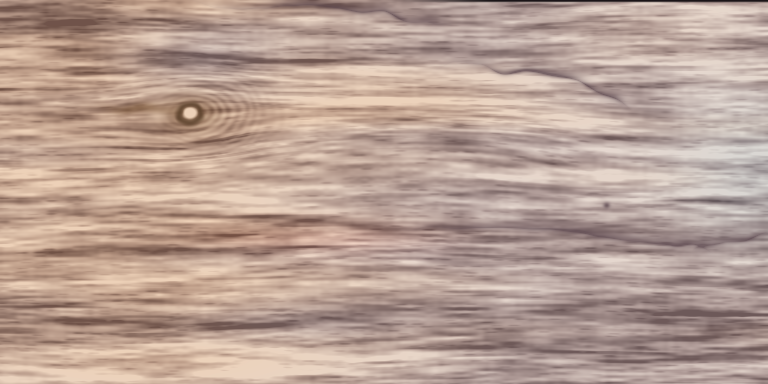
Write a Shadertoy shader that draws this texture.

```glsl
const vec3 COOL_DARK = vec3(.43, .35, .35);
const vec3 COOL_MID = vec3(.69, .61, .595);
const vec3 COOL_LIGHT = vec3(.90, .845, .81);
const vec3 WARM_DARK = vec3(.44, .32, .27);
const vec3 WARM_MID = vec3(.73, .60, .52);
const vec3 WARM_LIGHT = vec3(.93, .82, .72);
const vec3 AMBER = vec3(.48, .34, .22);
const vec3 VEIN_COLOR = vec3(.35, .27, .30);

float hash(vec2 p) {
    return fract(sin(dot(p, vec2(127.1, 311.7))) * 43758.55);
}

float noise(vec2 p) {
    vec2 i = floor(p), f = fract(p);
    f = f * f * (3. - 2. * f);
    float low = mix(hash(i), hash(i + vec2(1, 0)), f.x);
    float high = mix(hash(i + vec2(0, 1)), hash(i + vec2(1, 1)), f.x);
    return mix(low, high, f.y);
}

// Stretched octaves, finer and shorter with each step
float fibres(vec2 p) {
    float sum = 0., weight = .3;
    vec2 freq = vec2(2.2, 32.);
    for (int i = 0; i < 4; i++) {
        sum += weight * (noise(p * freq + float(i) * 17.3) - .5);
        freq *= vec2(1.9, 1.6);
        weight *= 1.08;
    }
    return sum;
}

// Thin dark lines that gather in patches
float darkLines(vec2 p, vec2 freq) {
    float line = smoothstep(.58, .92, noise(p * freq));
    return line * smoothstep(.2, .8, noise(p * vec2(2.5, 14.) + 8.));
}

// One short dash of random strength per cell
float pores(vec2 p, vec2 cells) {
    vec2 g = p * cells;
    g.x += hash(vec2(floor(g.y), 3.)) * 9.;
    vec2 id = floor(g);
    vec2 d = abs(fract(g) - vec2(.5, .4 + .2 * hash(id + 5.)));
    float dash = smoothstep(.5, .1, d.x) * smoothstep(.4, .1, d.y);
    return dash * smoothstep(.55, 1., hash(id));
}

float blob(vec2 p, vec2 center, vec2 size) {
    vec2 q = (p - center) / size;
    return exp(-dot(q, q));
}

// Thin line from a to b that droops near its end, with a soft upper shadow
float vein(vec2 p, vec2 a, vec2 b, float droop, float width) {
    float t = clamp((p.x - a.x) / (b.x - a.x), 0., 1.);
    float slope = (b.y - a.y - 5. * droop * pow(t, 4.)) / (b.x - a.x);
    float d = p.y - mix(a.y, b.y, t) + droop * pow(t, 5.);
    d /= sqrt(1. + slope * slope);
    float line = exp(-abs(d) / (d > 0. ? width * 2.5 : width));
    return line * smoothstep(0., .5, t) * smoothstep(1., .9, t);
}

vec3 ramp(vec3 dark, vec3 mid, vec3 light, float t) {
    return t < .5 ? mix(dark, mid, t * 2.) : mix(mid, light, t * 2. - 1.);
}

// Broad light and dark bands of the plank
float bands(vec2 p) {
    float t = .65;
    t -= .32 * blob(p, vec2(1., .17), vec2(.9, .04));
    t -= .22 * blob(p, vec2(1.7, .08), vec2(.5, .05));
    t -= .18 * blob(p, vec2(.1, .14), vec2(.4, .035));
    t -= .24 * blob(p, vec2(1.4, .39), vec2(.8, .045));
    t -= .14 * blob(p, vec2(.45, .37), vec2(.4, .04));
    t -= .30 * blob(p, vec2(.1, .94), vec2(.5, .05));
    t -= .16 * blob(p, vec2(.9, .96), vec2(.5, .05));
    t -= .22 * blob(p, vec2(.5, .84), vec2(.18, .055));
    t -= .16 * blob(p, vec2(.15, .71), vec2(.3, .035));
    t += .34 * blob(p, vec2(.3, .03), vec2(.8, .045));
    t += .20 * blob(p, vec2(.2, .52), vec2(.6, .06));
    t += .12 * blob(p, vec2(1.2, .71), vec2(.45, .08));
    t += .20 * blob(p, vec2(1.95, .57), vec2(.2, .15));
    return t + .16 * blob(p, vec2(.3, .26), vec2(.6, .035));
}

void mainImage(out vec4 fragColor, in vec2 fragCoord) {
    vec2 p = fragCoord / iResolution.y;
    vec2 knot = vec2(.495, .705);
    vec2 k = p - knot;

    // Grain bends around the knot and drifts along the plank
    vec2 g = p;
    g.y -= .5 * k.y * blob(p, knot, vec2(.16, .1));
    g.y += .005 * sin(p.x * 3.1 + p.y * 5.) + .002 * sin(p.x * 9. - p.y * 11.);
    g.y -= .05 * p.x * blob(p, vec2(.9, .64), vec2(.6, .12));
    float patches = noise(g * vec2(1.8, 15.)) - .5;
    vec2 ragged = p + vec2(.12, .025) * patches;

    // Tone
    float tone = bands(ragged) + fibres(g) * 1.2 + patches * .18;
    tone -= .34 * darkLines(g, vec2(5., 88.)) + .2 * darkLines(g + 3., vec2(9., 120.));
    tone -= .16 * pores(g, vec2(22., 120.));
    tone += .04 * (noise(p * vec2(75., 9.)) - .5);
    tone += .10 * (noise(p * vec2(60., 120.)) - .5);
    float r = length(k / vec2(.17, .095));
    float rings = sin(r * 46. + 4. * noise(p * 22.));
    tone += .16 * rings * exp(-r * r * 1.3) * smoothstep(-.12, .06, k.x);
    tone = clamp(tone, 0., 1.);

    // Warm left side, cool right side
    float warmth = 1. - smoothstep(.25, 1.45, ragged.x);
    warmth += .5 * blob(ragged, vec2(1.15, .72), vec2(.45, .1));
    warmth -= .8 * blob(ragged, vec2(.52, .85), vec2(.2, .07));
    warmth -= .5 * blob(ragged, vec2(.8, .17), vec2(.4, .05));
    warmth = clamp(warmth + patches * .6, 0., 1.);
    vec3 color = mix(ramp(COOL_DARK, COOL_MID, COOL_LIGHT, tone),
                     ramp(WARM_DARK, WARM_MID, WARM_LIGHT, tone), warmth);
    color += vec3(.03, -.015, -.02) * blob(ragged, vec2(.85, .375), vec2(.28, .05));
    color += vec3(-.05, .0, .02) * blob(p, vec2(2., .55), vec2(.25, .2));

    // Mineral veins, broken by the grain, and a pin knot
    vec2 v = p + vec2(0., .03) * (noise(p * vec2(16., 6.)) - .5);
    float veins = vein(v, vec2(.45, 1.), vec2(1.19, .955), .035, .005);
    veins += vein(v, vec2(1.1, .83), vec2(1.65, .80), .1, .005);
    veins += vein(v, vec2(.95, .415), vec2(1.87, .39), .055, .006);
    veins += vein(v, vec2(2.15, .41), vec2(1.8, .37), .035, .006);
    veins *= .5 + .8 * noise(g * vec2(9., 70.));
    veins += blob(p, vec2(1.58, .465), vec2(.009, .008));
    color = mix(color, VEIN_COLOR, .75 * min(veins, 1.));

    // Knot: amber halo, left wing, dark collar, pale heart
    float halo = .5 * blob(p, knot, vec2(.075, .045));
    halo += .6 * blob(v, vec2(.36, .71), vec2(.08, .014));
    color = mix(color, AMBER, min(halo, .8));
    color = mix(color, WARM_LIGHT, .7 * blob(p, vec2(.41, .697), vec2(.03, .014)));
    float core = length(k * vec2(.85, 1.)) + .01 * (noise(p * 45.) - .5);
    color = mix(color, AMBER * .7, .75 * smoothstep(.014, .0, abs(core - .023)));
    color = mix(color, WARM_LIGHT, smoothstep(.018, .008, core));

    // Shadow gap along the upper edge
    float gap = smoothstep(.992, .998, p.y) * smoothstep(1., 1.3, p.x);
    fragColor = vec4(mix(color, vec3(.1, .08, .09), gap), 1.);
}
```
